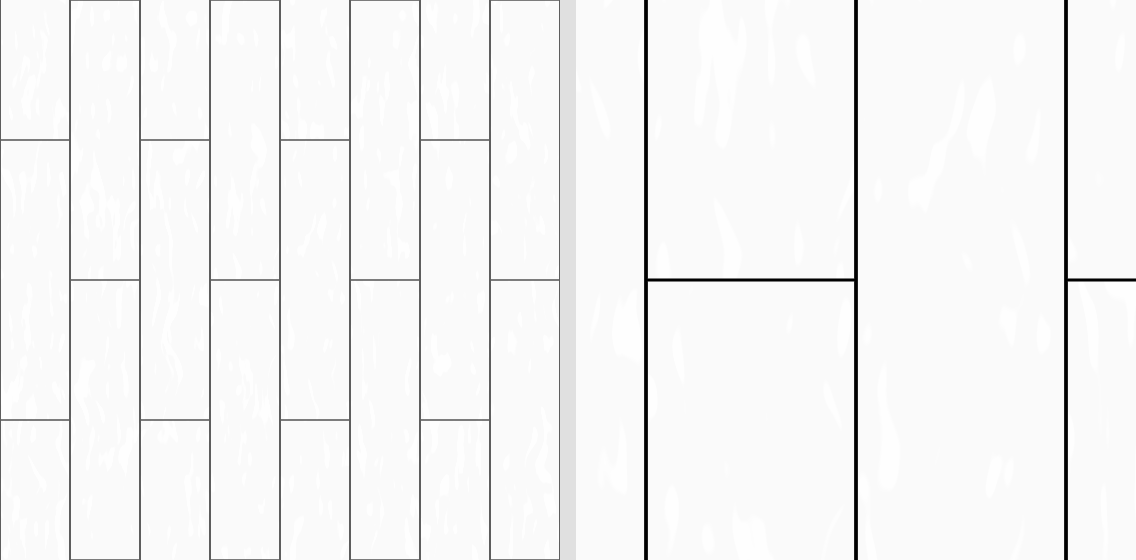
Left, the full canvas; right, a detail of the centre.
Reproduce this pattern procedurally as a WebGL 1 fragment shader.

```glsl
precision highp float;

uniform vec2 u_resolution;

const float COLUMNS = 8.0;
const float PLANKS_PER_COLUMN = 2.0;
const float SEAM_HALF_WIDTH = 0.00112;
const float JOINT_HALF_WIDTH = 0.0009;
const vec3 BOARD_COLOR = vec3(0.98);
const vec3 GRAIN_COLOR = vec3(0.998);
const vec3 GAP_COLOR = vec3(0.0);

float hash(vec2 p) {
  return fract(sin(dot(p, vec2(127.1, 311.7))) * 43758.5453);
}

float valueNoise(vec2 p) {
  vec2 cell = floor(p);
  vec2 f = fract(p);
  f = f * f * (3.0 - 2.0 * f);
  float low = mix(hash(cell), hash(cell + vec2(1.0, 0.0)), f.x);
  float high = mix(hash(cell + vec2(0.0, 1.0)), hash(cell + 1.0), f.x);
  return mix(low, high, f.y);
}

// Share of a pixel covered by a line whose centre lies at distance d
float lineCoverage(float d, float halfWidth, float pixel) {
  float far = min(d + 0.5 * pixel, halfWidth);
  float near = max(d - 0.5 * pixel, -halfWidth);
  return clamp((far - near) / pixel, 0.0, 1.0);
}

// Distance from a fractional position to the closest cell border
float borderDistance(float t) {
  return min(t, 1.0 - t);
}

// Slender wavy flecks that run along the plank
float woodGrain(vec2 p, vec2 seed) {
  float bend = valueNoise(p * vec2(17.0, 13.0) + seed) - 0.5;
  float wobble = valueNoise(p * vec2(42.0, 36.0) + seed + 7.3) - 0.5;
  vec2 q = vec2(p.x + 0.026 * bend + 0.005 * wobble, p.y);
  float broad = valueNoise(q * vec2(105.0, 24.0) + seed + 3.7);
  float fine = valueNoise(q * vec2(190.0, 46.0) + seed + 19.1);
  float density = valueNoise(p * vec2(24.0, 9.0) + seed + 11.9);
  float streak = 0.72 * broad + 0.28 * fine + 0.16 * (density - 0.5);
  return smoothstep(0.66, 0.74, streak);
}

void main() {
  vec2 uv = gl_FragCoord.xy / u_resolution;
  vec2 pixel = 1.0 / u_resolution;

  // Plank layout: every other column shifts by half a plank
  float column = floor(uv.x * COLUMNS);
  float shift = 0.5 * (1.0 - mod(column, 2.0));
  vec2 grid = vec2(uv.x * COLUMNS, uv.y * PLANKS_PER_COLUMN + shift);
  vec2 plank = vec2(column, mod(floor(grid.y), PLANKS_PER_COLUMN));
  vec2 cellSize = vec2(1.0 / COLUMNS, 1.0 / PLANKS_PER_COLUMN);
  vec2 local = fract(grid);

  // Separate grain for each plank
  vec2 seed = plank * vec2(37.0, 53.0) + plank.yx * vec2(19.0, 29.0);
  float grain = woodGrain(local * cellSize, seed);
  vec3 color = mix(BOARD_COLOR, GRAIN_COLOR, grain);

  // Dark gaps between planks
  float seam = lineCoverage(borderDistance(local.x) * cellSize.x, SEAM_HALF_WIDTH, pixel.x);
  float joint = lineCoverage(borderDistance(local.y) * cellSize.y, JOINT_HALF_WIDTH, pixel.y);
  color = mix(color, GAP_COLOR, max(seam, joint));

  gl_FragColor = vec4(color, 1.0);
}
```
